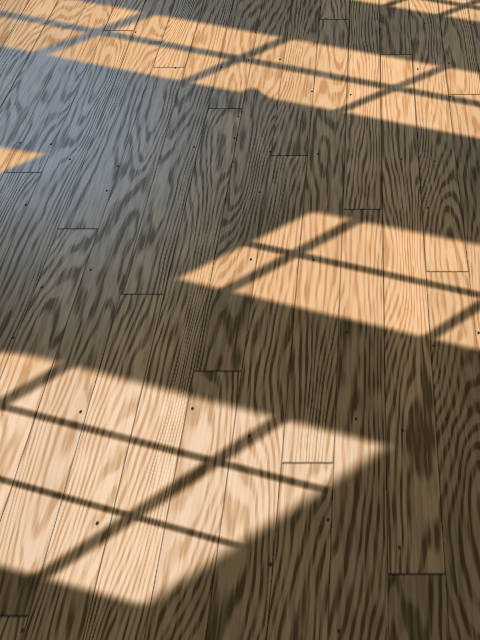
Give the GLSL for this texture, as a WebGL 1 fragment shader.

```glsl
precision highp float;
// Oak floor in perspective, crossed by slanted patches of window light.
// Planks and grain live in floor coordinates; each light patch is a product
// of soft half-planes, darkened by the shadows of the window bars.
uniform vec2 u_resolution;

#define VANISH vec2(4.45, -7.0)
#define PLANK_WIDTH 0.05
#define PLANK_LENGTH 6.74
#define RING_COUNT 8.0
#define SHADE_WOOD vec3(0.385, 0.325, 0.235)
#define SHADE_GRAIN vec3(0.2, 0.162, 0.105)
#define LIT_WOOD vec3(0.97, 0.845, 0.715)
#define LIT_GRAIN vec3(0.79, 0.61, 0.44)
#define HAZE_COLOR vec3(0.55, 0.6, 0.655)

float hash(vec2 p) {
  return fract(sin(dot(p, vec2(127.1, 311.7))) * 43758.55);
}

float noise(vec2 p) {
  vec2 i = floor(p), f = fract(p);
  f = f * f * (3.0 - 2.0 * f);
  return mix(mix(hash(i), hash(i + vec2(1, 0)), f.x),
             mix(hash(i + vec2(0, 1)), hash(i + vec2(1, 1)), f.x), f.y);
}

// Signed distance to the line a-b, positive below it when a is on the left.
float lineDist(vec2 p, vec2 a, vec2 b) {
  vec2 d = normalize(b - a);
  return dot(p - a, vec2(-d.y, d.x));
}

float below(vec2 p, vec2 a, vec2 b, float soft) {
  return smoothstep(-soft, soft, lineDist(p, a, b));
}

// Light that remains past the shadow of a window bar.
float bar(vec2 p, vec2 a, vec2 b, float width) {
  float d = abs(lineDist(p, a, b));
  return 1.0 - 0.92 * (1.0 - smoothstep(width * 0.2, width * 1.5, d));
}

float lowerPatch(vec2 p) {
  float l = below(p, vec2(0.3, 4.25), vec2(4.65, 5.35), 0.08);
  l *= 1.0 - below(p, vec2(1.75, 7.25), vec2(4.65, 5.35), 0.12);
  l *= 1.0 - below(p, vec2(0.0, 6.79), vec2(1.75, 7.27), 0.08);
  l *= smoothstep(4.15, 4.3, p.y);
  l *= bar(p, vec2(0.0, 4.87), vec2(3.9, 5.88), 0.05);
  l *= bar(p, vec2(0.0, 5.75), vec2(2.9, 6.56), 0.046);
  l *= bar(p, vec2(0.0, 4.85), vec2(0.8, 4.38), 0.075);
  return l * bar(p, vec2(0.6, 6.85), vec2(3.35, 5.03), 0.085);
}

float middlePatch(vec2 p) {
  float l = below(p, vec2(2.12, 3.35), vec2(3.75, 2.54), 0.05);
  l *= below(p, vec2(3.75, 2.54), vec2(5.76, 2.94), 0.05);
  l *= 1.0 - below(p, vec2(2.12, 3.34), vec2(5.76, 4.2), 0.05);
  l *= bar(p, vec2(3.0, 2.93), vec2(5.76, 3.54), 0.045);
  l *= bar(p, vec2(2.75, 3.47), vec2(4.25, 2.66), 0.065);
  return l * bar(p, vec2(5.15, 4.05), vec2(5.76, 3.66), 0.07);
}

float upperPatches(vec2 p) {
  float l = below(p, vec2(0.9, 0.0), vec2(5.76, 0.88), 0.035);
  vec2 q = p + vec2(0.0, 0.08 * exp(-pow((p.x - 3.05) / 0.12, 2.0)));
  l *= 1.0 - below(q, vec2(0.0, 0.55), vec2(5.76, 1.66), 0.035);
  l *= bar(p, vec2(0.0, 0.16), vec2(5.76, 1.25), 0.042);
  l *= bar(p, vec2(0.45, 0.65), vec2(1.85, 0.14), 0.055);
  l *= bar(p, vec2(2.3, 0.95), vec2(3.4, 0.48), 0.05);
  l *= bar(p, vec2(4.15, 1.3), vec2(5.3, 0.82), 0.045);
  l *= mix(0.72, 1.0, smoothstep(0.0, 1.5, p.x));
  float corner = 1.0 - below(p, vec2(4.25, 0.0), vec2(5.76, 0.26), 0.03);
  corner *= bar(p, vec2(5.2, 0.0), vec2(5.76, 0.1), 0.03);
  corner *= bar(p, vec2(5.3, 0.18), vec2(5.76, 0.0), 0.035);
  corner *= bar(p, vec2(4.6, 0.08), vec2(4.95, -0.05), 0.03);
  float sliver = below(p, vec2(0.0, 1.77), vec2(0.53, 1.85), 0.04);
  sliver *= 1.0 - below(p, vec2(0.0, 2.07), vec2(0.55, 1.84), 0.035);
  return max(l, max(corner, sliver));
}

void main() {
  // Canvas is 5.76 by 7.68 units, y pointing down.
  vec2 uv = gl_FragCoord.xy / u_resolution;
  vec2 p = vec2(uv.x, 1.0 - uv.y) * vec2(5.76, 7.68);

  // Floor coordinates and planks
  float depth = p.y - VANISH.y;
  float slant = (p.x - VANISH.x) / depth;
  vec2 ground = vec2(slant * 11.5, -115.0 / depth);
  float across = (slant + 0.1354) / PLANK_WIDTH;
  float id = floor(across), f = fract(across);
  float along = (ground.y + 12.97 - 3.81 * id) / PLANK_LENGTH;
  vec2 board = vec2(id, floor(along));
  float tone = hash(board + 3.7), seed = hash(board + 9.1) * 40.0;
  float sideGap = min(f, 1.0 - f) * PLANK_WIDTH * depth;
  float endGap = min(fract(along), 1.0 - fract(along)) * PLANK_LENGTH;
  float seam = (1.0 - smoothstep(0.0, 0.016, sideGap)) * (0.15 + 0.35 * tone);
  seam = max(seam, 0.4 * (1.0 - smoothstep(0.0, 0.018, endGap)));

  // Growth rings as contours of stretched noise, with fine pores
  vec2 g = ground + vec2(seed, seed * 1.7);
  float rings = RING_COUNT * noise(g * vec2(2.3, 0.5));
  rings += 1.2 * noise(g * vec2(6.0, 1.6)) + 0.3 * noise(g * vec2(16.0, 5.0));
  rings += ground.x * mix(5.0, 15.0, tone) + ground.y * 0.8;
  float grain = smoothstep(0.25, 1.0, 0.5 + 0.5 * sin(rings * 6.2832));
  float pores = noise(g * vec2(48.0, 5.0));
  grain = clamp(grain * (0.3 + 0.75 * pores) + 0.5 * (pores - 0.3), 0.0, 1.0);

  // Shaded wood, with cool sky sheen at upper left
  float blotch = noise(ground * vec2(1.4, 0.6) + 5.0);
  vec3 shade = mix(SHADE_WOOD, SHADE_GRAIN, grain);
  shade *= 0.8 + 0.2 * tone + 0.22 * blotch;
  vec2 h = (p - vec2(0.5, 1.5)) / vec2(2.0, 2.1);
  float haze = 0.8 * exp(-dot(h, h)) + 0.2 * (1.0 - smoothstep(0.5, 4.0, p.y));
  shade = mix(shade, HAZE_COLOR * (1.0 - 0.3 * grain), min(haze, 0.88));

  // Sunlit wood, more golden away from the lower patch
  vec3 lit = mix(LIT_WOOD, LIT_GRAIN, grain * 0.8) * (0.95 + 0.08 * tone);
  lit *= mix(vec3(0.99, 0.93, 0.84), vec3(1.0), smoothstep(4.0, 4.8, p.y));
  float light = max(lowerPatch(p), max(middlePatch(p), upperPatches(p)));
  vec3 col = mix(shade, lit, light);
  col += vec3(0.09, 0.02, -0.05) * light * (1.0 - light);

  // Seams and scattered nail specks
  col *= 1.0 - seam;
  vec2 cell = vec2(0.6, 0.9), k = floor(ground / cell);
  vec2 spot = (0.2 + 0.6 * vec2(hash(k), hash(k + 17.3))) * cell;
  float r = length(fract(ground / cell) * cell - spot);
  float speck = (1.0 - smoothstep(0.006, 0.024, r)) * step(0.6, hash(k + 4.4));
  col = mix(col, vec3(0.1, 0.09, 0.08), speck * 0.8);
  gl_FragColor = vec4(clamp(col, 0.0, 1.0), 1.0);
}
```
